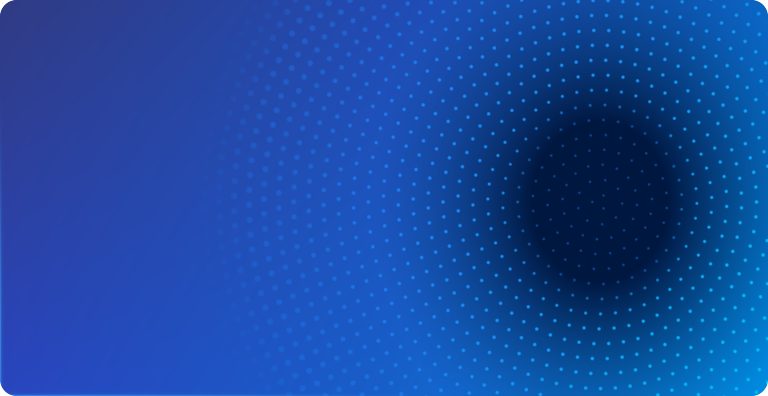
Write a Shadertoy shader that draws this background.

```glsl
const float TAU = 6.2831853;
const vec3 WHITE = vec3(1.0);
const vec3 CORE_NAVY = vec3(0.0, 0.09, 0.25);
const vec3 EDGE_CYAN = vec3(0.25, 0.72, 0.98);

float roundedBox(vec2 p, vec2 halfSize, float radius) {
    vec2 d = abs(p) - halfSize + radius;
    return length(max(d, 0.0)) + min(max(d.x, d.y), 0.0) - radius;
}

vec3 threeStops(vec3 a, vec3 b, vec3 c, float t) {
    return mix(mix(a, b, clamp(t * 2.0, 0.0, 1.0)), c, clamp(t * 2.0 - 1.0, 0.0, 1.0));
}

// Indigo on the left, blue in the middle, azure on the right
vec3 backdrop(vec2 uv) {
    vec3 low = threeStops(vec3(0.16, 0.27, 0.75), vec3(0.09, 0.37, 0.79),
                          vec3(0.0, 0.55, 0.88), uv.x);
    vec3 high = threeStops(vec3(0.19, 0.23, 0.51), vec3(0.13, 0.29, 0.70),
                           vec3(0.04, 0.39, 0.76), uv.x);
    return mix(low, high, uv.y);
}

// 0 inside the dark oval, 1 far outside
float ovalLight(vec2 q, float innerRadius, float falloff) {
    float d = length(q * vec2(1.0, 0.85));
    float t = clamp((d - innerRadius) / falloff, 0.0, 1.0);
    return t * (1.6 - 0.6 * t);
}

// Distance to the nearest dot on evenly filled concentric rings
float ringDots(vec2 q, float spacing) {
    float ring = floor(length(q) / spacing);
    float ringRadius = (ring + 0.5) * spacing;
    float count = floor(TAU * (ring + 0.5) + 0.5);
    float turn = atan(q.y, -q.x) / TAU * count + ring * 0.4;
    float angle = (fract(turn + 0.5) - 0.5) / count * TAU;
    return length(vec2(length(q) * cos(angle) - ringRadius, length(q) * sin(angle)));
}

vec3 dotColor(vec2 uv, float light) {
    vec3 outer = threeStops(vec3(0.12, 0.30, 0.78), vec3(0.12, 0.50, 0.95),
                            mix(vec3(0.0, 0.76, 0.98), vec3(0.08, 0.60, 0.95), uv.y), uv.x);
    return mix(vec3(0.05, 0.27, 0.56), outer, smoothstep(0.0, 0.35, light));
}

void mainImage(out vec4 fragColor, in vec2 fragCoord) {
    float pixel = 1.0 / iResolution.y;
    vec2 uv = fragCoord / iResolution.xy;
    vec2 p = fragCoord * pixel;
    vec2 size = iResolution.xy * pixel;
    vec2 q = p - vec2(size.x * 0.781, 0.49);
    float reach = length(q);

    // Backdrop and dark oval
    float light = ovalLight(q, 0.17, 0.40);
    vec3 color = mix(CORE_NAVY, backdrop(uv), light);

    // Dots grow outward, then fade at the left
    float dotRadius = mix(0.0029, 0.0042, smoothstep(0.1, 0.4, reach))
                    + 0.0038 * smoothstep(0.55, 0.95, reach);
    float dots = smoothstep(pixel, -pixel, ringDots(q, 0.0377) - dotRadius);
    float fade = mix(1.0, 0.45, smoothstep(0.5, 0.82, reach))
               * (1.0 - smoothstep(0.83, 1.05, reach));
    color = mix(color, dotColor(uv, light), dots * fade);

    // Thin glow along the lower left border
    float leftGlow = exp(-p.x / 0.0025) * (1.0 - smoothstep(0.1, 0.8, uv.y));
    float bottomGlow = exp(-p.y / 0.0025) * (1.0 - smoothstep(0.05, 0.6, uv.x));
    color = mix(color, EDGE_CYAN, max(leftGlow, bottomGlow) * 0.85);

    // Rounded card
    float card = roundedBox(p - 0.5 * size, 0.5 * size, 0.042);
    color = mix(color, WHITE, smoothstep(-0.5 * pixel, 0.5 * pixel, card));
    fragColor = vec4(color, 1.0);
}
```
